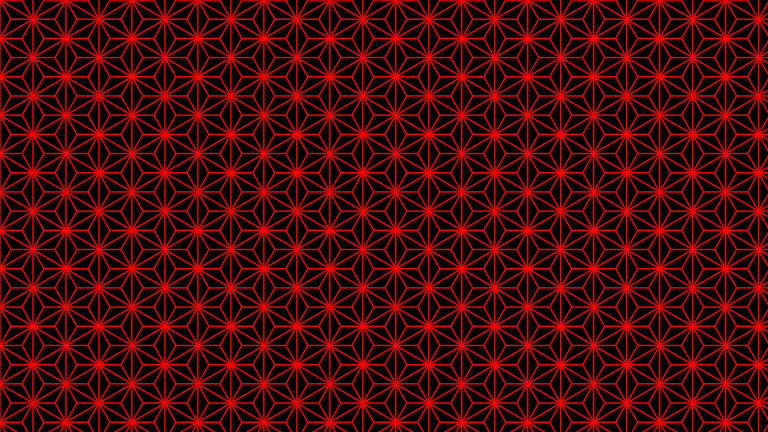
Reproduce this pattern procedurally as a Shadertoy shader.

```glsl
// Red hemp-leaf lattice (asanoha) on black: twelve-rayed stars on a staggered grid.
// Each point is moved to its nearest star and folded into one quadrant,
// where four lines through the star centre describe every stroke.

#define ROW_STEP 0.08885     // vertical distance between stars, in canvas heights
#define COLUMN_STEP 0.07635  // horizontal distance between star columns
#define LINE_WIDTH 0.0033    // stroke width, in canvas heights
#define INK vec3(1.0, 0.0, 0.0)
#define GROUND vec3(0.004, 0.0, 0.0)

// Offset from the nearest star of the staggered grid
vec2 nearestStar(vec2 p) {
    vec2 period = vec2(2.0 * COLUMN_STEP, ROW_STEP);
    vec2 even = mod(p + 0.5 * period, period) - 0.5 * period;
    vec2 odd = mod(p, period) - 0.5 * period;
    return dot(even, even) < dot(odd, odd) ? even : odd;
}

// Distance to the line through the star centre along a direction
float rayDistance(vec2 p, vec2 direction) {
    vec2 d = normalize(direction);
    return abs(p.x * d.y - p.y * d.x);
}

float latticeDistance(vec2 p) {
    vec2 q = abs(nearestStar(p));
    float axes = min(q.x, q.y);
    float edge = rayDistance(q, vec2(COLUMN_STEP, 0.5 * ROW_STEP));
    float spoke = rayDistance(q, vec2(COLUMN_STEP / 3.0, 0.5 * ROW_STEP));
    return min(axes, min(edge, spoke));
}

void mainImage(out vec4 fragColor, in vec2 fragCoord) {
    // Stars are anchored to the top left corner
    vec2 p = vec2(fragCoord.x, iResolution.y - fragCoord.y) / iResolution.y;
    float pixel = 1.0 / iResolution.y;

    // Box-filtered stroke coverage, also valid for strokes under a pixel
    float d = latticeDistance(p);
    float halfWidth = 0.5 * LINE_WIDTH;
    float covered = min(d + 0.5 * pixel, halfWidth) - max(d - 0.5 * pixel, -halfWidth);
    float ink = clamp(covered / pixel, 0.0, 1.0);

    fragColor = vec4(mix(GROUND, INK, ink), 1.0);
}
```
